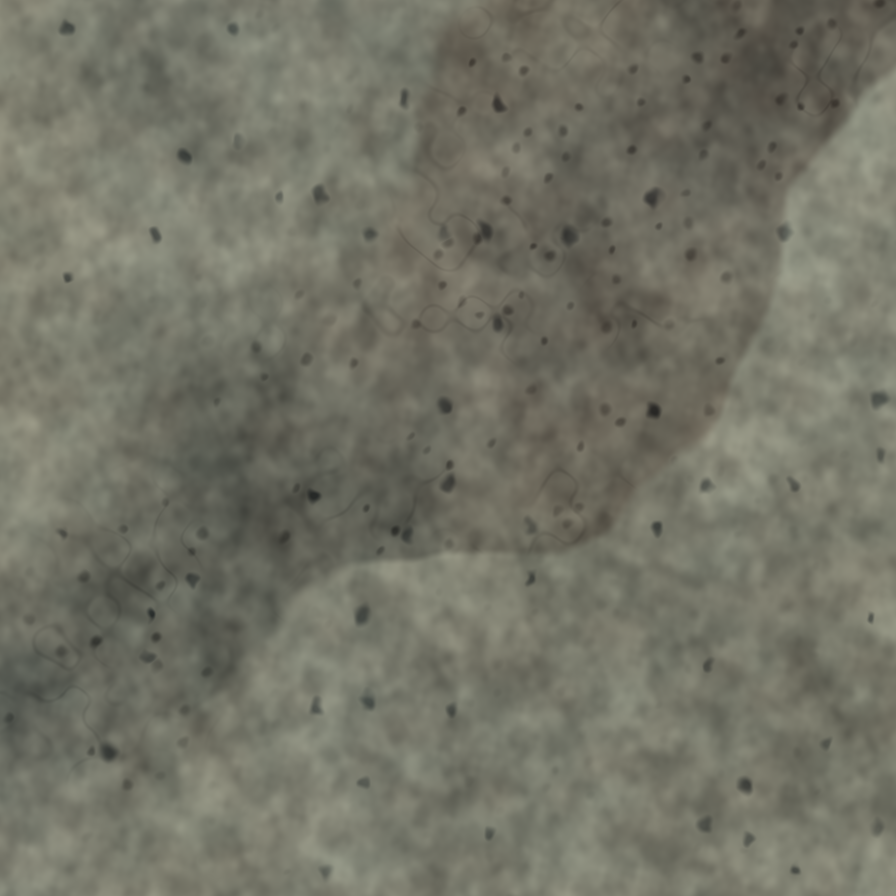
A WebGL 2 fragment shader for this texture:

```glsl
#version 300 es
precision highp float;
// Weathered grey-green concrete, mottled and pitted, crossed by a damp diagonal stain.

uniform vec2 u_resolution;
out vec4 fragColor;

const float DRY_TONE = 0.482;      // brightness of clean concrete
const float STAIN_DEPTH = 0.062;   // overall darkening inside the stain
const float SOOT_DEPTH = 0.085;    // extra darkening in the stain's patches
const float RIM_GLOW = 0.022;      // pale deposit just below the stain
const float VEIN_DEPTH = 0.035;    // worm-like dark marks in the stain
const float PIT_DEPTH = 0.22;      // darkening at the heart of a pit
const float PIT_CELLS = 21.0;
const float SPECK_CELLS = 40.0;
const vec3 STONE_TINT = vec3(1.0, 1.008, 0.893);
const vec3 WARM_SHIFT = vec3(0.010, -0.008, -0.010);
const vec3 COOL_SHIFT = vec3(-0.012, 0.0, 0.012);
const mat2 TURN = mat2(0.8, 0.6, -0.6, 0.8);

float hash(vec2 p) {
  vec3 q = fract(p.xyx * 0.1031);
  q += dot(q, q.yzx + 33.33);
  return fract((q.x + q.y) * q.z);
}

// Smooth value noise, centred on zero
float noise(vec2 p) {
  vec2 i = floor(p), f = fract(p);
  f = f * f * (3.0 - 2.0 * f);
  float low = mix(hash(i), hash(i + vec2(1, 0)), f.x);
  float high = mix(hash(i + vec2(0, 1)), hash(i + vec2(1, 1)), f.x);
  return mix(low, high, f.y) - 0.5;
}

// Blotches from broad clouds down to coarse grain
float mottle(vec2 p) {
  vec2 q = p * vec2(1.0, 0.9) + 7.0;
  float sum = 0.085 * noise(q * 6.0);
  q = TURN * q;
  sum += 0.080 * noise(q * 15.0);
  q = TURN * q;
  sum += 0.095 * noise(q * 38.0);
  q = TURN * q;
  sum += 0.085 * noise(q * 72.0);
  return sum + 0.035 * noise(TURN * q * 125.0);
}

// Round-ish holes, at most one per cell
float pits(vec2 p, float cells, float chance, float radius) {
  vec2 warped = p * cells + 0.16 * vec2(noise(p * 90.0), noise(p * 90.0 + 31.0));
  vec2 cell = floor(warped);
  vec2 centre = 0.32 + 0.36 * vec2(hash(cell + 11.0), hash(cell + 47.0));
  float size = radius * mix(0.65, 1.1, hash(cell + 83.0));
  vec2 offset = (fract(warped) - centre) * vec2(1.0, 0.85);
  float hole = 1.0 - smoothstep(size * 0.25, size * 1.25, length(offset));
  return hole * step(hash(cell + 5.0), chance) * mix(0.5, 1.0, hash(cell + 61.0));
}

float patchAt(vec2 p, vec2 centre, float radius) {
  vec2 d = (p - centre) / radius;
  return exp(-dot(d, d));
}

// Stain coverage in x, pale rim in y
vec2 stainAndRim(vec2 p) {
  vec2 wobble = vec2(noise(p * 9.0 + 3.0), noise(p * 24.0 + 19.0));
  float along = p.x + p.y;
  float across = p.y - p.x + dot(wobble, vec2(0.05, 0.022));
  float lower = -0.02 - 0.24 * smoothstep(0.72, 1.1, along)
              + 0.20 * smoothstep(1.3, 1.85, along);
  float upper = 0.32 + 0.15 * smoothstep(1.2, 1.5, along);
  float lowerBlur = mix(0.08, 0.010, smoothstep(0.3, 0.7, along));
  float upperBlur = mix(0.13, 0.025, smoothstep(0.9, 1.35, along));
  float below = across - lower;
  float cover = smoothstep(-lowerBlur, lowerBlur, below)
              * (1.0 - smoothstep(-upperBlur, upperBlur, across - upper))
              * smoothstep(0.05, 0.3, along);
  float rim = smoothstep(-0.09, -0.015, below) * (1.0 - smoothstep(-0.012, 0.012, below));
  return vec2(cover, rim * smoothstep(0.4, 0.8, along));
}

void main() {
  vec2 p = gl_FragCoord.xy / u_resolution;
  vec2 edge = stainAndRim(p);
  float stain = edge.x;

  // Darker, sootier patches along the stain
  float soot = patchAt(p, vec2(0.05, 0.20), 0.15) + 0.8 * patchAt(p, vec2(0.22, 0.40), 0.14)
             + 0.6 * patchAt(p, vec2(0.43, 0.45), 0.13) + 0.6 * patchAt(p, vec2(0.82, 1.0), 0.22);
  soot *= 0.85 + 0.7 * noise(p * 13.0 + 53.0);

  // Surface brightness
  float tone = DRY_TONE + mottle(p) + RIM_GLOW * edge.y;
  tone -= stain * (STAIN_DEPTH + SOOT_DEPTH * soot);
  float vein = 1.0 - smoothstep(0.0, 0.09, abs(noise(TURN * p * 31.0 + 71.0)));
  tone -= VEIN_DEPTH * vein * stain * smoothstep(-0.1, 0.25, noise(p * 11.0 + 29.0));

  // Pits everywhere, small specks mostly in the stain
  float pit = pits(p, PIT_CELLS, 0.10, 0.20);
  float speck = pits(TURN * p + 2.0, SPECK_CELLS, 0.16, 0.27) * (0.12 + 0.5 * stain);
  tone -= PIT_DEPTH * max(pit, speck);
  tone = max(tone, 0.16);

  // Brownish in the upper stain, bluish in soot, pits and some clean areas
  float warm = stain * smoothstep(0.7, 1.2, p.x + p.y) + 0.9 * noise(p * 27.0 + 41.0);
  float cool = 0.5 * soot * stain + pit + 0.8 * noise(p * 5.0 + 67.0);
  vec3 colour = tone * STONE_TINT + WARM_SHIFT * warm + COOL_SHIFT * cool;
  fragColor = vec4(clamp(colour, 0.0, 1.0), 1.0);
}
```
